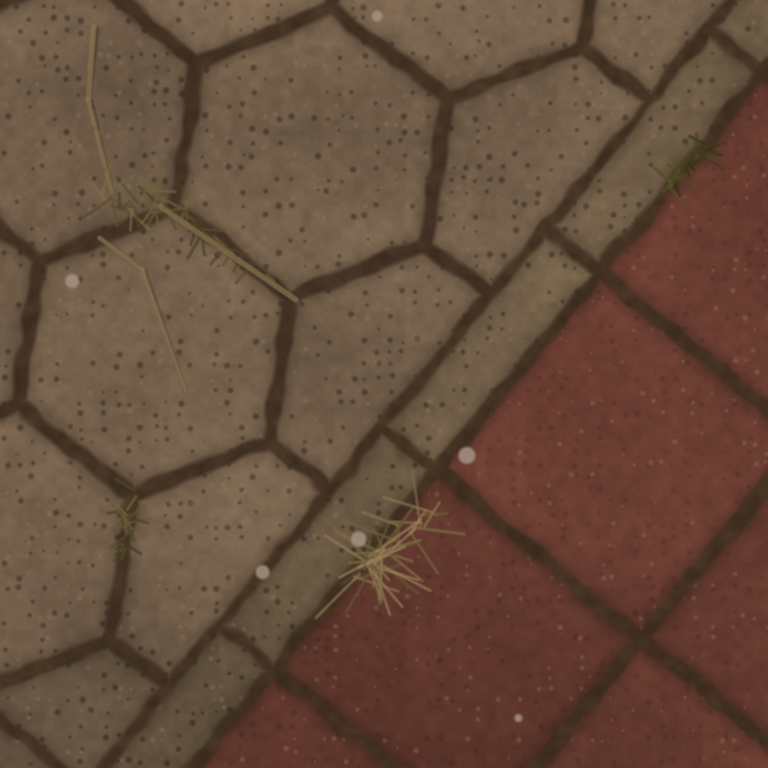
Write a Shadertoy shader that draws this texture.

```glsl
// Draws worn hexagonal pavers, a diagonal kerb strip and red square tiles with dry grass in the joints.

const vec2 ALONG = vec2(0.634, 0.773);    // direction of the kerb
const vec2 ACROSS = vec2(0.773, -0.634);  // from the hexagons to the red tiles
const float KERB_IN = 0.103, KERB_OUT = 0.193;
const vec3 STRAW = vec3(0.54, 0.45, 0.31);
const vec3 GREEN = vec3(0.29, 0.27, 0.13);

float hash(vec2 p) {
    vec3 q = fract(p.xyx * 0.1031);
    q += dot(q, q.yzx + 33.33);
    return fract((q.x + q.y) * q.z);
}

float noise(vec2 p) {
    vec2 i = floor(p), f = fract(p);
    f = f * f * (3.0 - 2.0 * f);
    return mix(mix(hash(i), hash(i + vec2(1, 0)), f.x),
               mix(hash(i + vec2(0, 1)), hash(i + vec2(1, 1)), f.x), f.y);
}

float fbm(vec2 p) {
    float sum = 0.0, amp = 0.5;
    for (int i = 0; i < 4; i++) {
        sum += amp * noise(p);
        p = p * 2.03 + 7.1;
        amp *= 0.5;
    }
    return sum;
}

float segment(vec2 p, vec2 a, vec2 b) {
    vec2 v = b - a;
    return length(p - a - v * clamp(dot(p - a, v) / dot(v, v), 0.0, 1.0));
}

// Coverage of a line or disc of the given radius
float cover(float dist, float radius, float soft) {
    return 1.0 - smoothstep(radius - soft, radius + soft, dist);
}

float repeatLine(float x, float period) {
    return abs(mod(x + 0.5 * period, period) - 0.5 * period);
}

// Distance to the nearest hexagon edge in x, cell centre in yz
vec3 hexGrid(vec2 p, vec2 origin, float spacing, float angle) {
    float c = cos(angle), s = sin(angle);
    vec2 q = mat2(c, -s, s, c) * (p - origin) / spacing;
    vec2 period = vec2(1.0, 1.7320508);
    vec2 a = mod(q + 0.5 * period, period) - 0.5 * period;
    vec2 b = mod(q, period) - 0.5 * period;
    vec2 g = dot(a, a) < dot(b, b) ? a : b;
    vec2 h = abs(g);
    float edge = 0.5 - max(h.x, dot(h, vec2(0.5, 0.8660254)));
    return vec3(edge * spacing, floor((q - g) * 2.0 + 0.5));
}

// Scattered soft dots, one at most in each grid cell
float specks(vec2 p, float scale, float density, float soft) {
    vec2 cell = floor(p * scale);
    vec2 jitter = 0.3 + 0.4 * vec2(hash(cell + 3.7), hash(cell + 19.3));
    float radius = 0.08 + 0.17 * hash(cell + 41.0);
    float on = step(hash(cell + 71.0), density);
    return on * cover(length(fract(p * scale) - jitter), radius, 0.1 + soft * scale);
}

// Blades growing from a patch stretched along an axis
vec3 tuft(vec3 col, vec2 p, vec2 root, vec2 axis, float reach, vec3 tint, float seed, float soft) {
    for (int i = 0; i < 24; i++) {
        vec2 id = vec2(float(i), seed);
        float angle = 6.2832 * hash(id);
        vec2 a = root + axis * (hash(id + 5.0) - 0.5) + 0.3 * reach * (vec2(hash(id + 9.0), hash(id + 13.0)) - 0.5);
        vec2 b = a + reach * (0.25 + 0.75 * hash(id + 17.0)) * vec2(cos(angle), sin(angle));
        float m = cover(segment(p, a, b), 0.0018, soft + 0.001);
        col = mix(col, tint * (0.65 + 0.55 * hash(id + 23.0)), 0.7 * m);
    }
    return col;
}

vec3 stalk(vec3 col, vec2 p, vec2 a, vec2 b, float width, float soft) {
    col *= 1.0 - 0.25 * cover(segment(p, a + vec2(0.004, -0.003), b), width, soft + 0.002);
    return mix(col, STRAW, 0.75 * cover(segment(p, a, b), width, soft + 0.001));
}

vec3 pebble(vec3 col, vec2 p, vec2 centre, float radius, float soft) {
    return mix(col, vec3(0.64, 0.57, 0.51), 0.85 * cover(length(p - centre), radius, soft + 0.002));
}

void mainImage(out vec4 fragColor, in vec2 fragCoord) {
    vec2 p = fragCoord / iResolution.y;
    float soft = 0.7 / iResolution.y;
    vec2 w = p + 0.007 * (vec2(noise(p * 34.0), noise(p * 34.0 + 17.0)) - 0.5);
    float s = dot(w, ACROSS), t = dot(w, ALONG) - 0.326;

    // Paving zones and distance to their joints
    float kerb = smoothstep(-0.003, 0.003, s - KERB_IN);
    float red = smoothstep(-0.003, 0.003, s - KERB_OUT);
    vec3 hex = hexGrid(w, vec2(0.405, 0.801), 0.329, -0.148);
    float hexGap = min(hex.x, segment(w, vec2(-0.02, 0.085), vec2(0.09, -0.01)) + 0.003);
    float cross = repeatLine(t, 0.334);
    float gap = s < KERB_IN ? hexGap : cross + 0.002;
    if (s > KERB_OUT) gap = min(cross, repeatLine(s - KERB_OUT, 0.345));
    gap = min(gap, min(abs(s - KERB_IN), abs(s - KERB_OUT)) + 0.002);

    // Stone colours with a tint for each slab
    float row = floor(t / 0.334);
    vec3 hexCol = vec3(0.445, 0.367, 0.287) * (0.95 + 0.1 * hash(hex.yz + 50.0));
    vec3 kerbCol = vec3(0.415, 0.345, 0.262) * (0.94 + 0.12 * hash(vec2(row, 8.0)));
    vec3 redCol = vec3(0.385, 0.222, 0.180) * (0.97 + 0.08 * hash(vec2(row, floor((s - KERB_OUT) / 0.345))));
    vec3 col = mix(mix(hexCol, kerbCol, kerb), redCol, red);
    col *= 0.87 + 0.26 * fbm(p * 6.0);
    col *= 0.90 + 0.21 * fbm(p * 75.0);
    col *= mix(0.92, 1.04, smoothstep(0.0, 0.7, p.y + 0.4 * p.x));
    col *= 1.0 - 0.15 * cover(length(p - vec2(0.17, 0.86)), 0.05, 0.12);

    // Grit on the surface
    col *= 1.0 - 0.30 * mix(1.0, 0.4, red) * specks(p, 62.0, 0.30, soft);
    col = mix(col, vec3(0.56, 0.46, 0.37), 0.40 * specks(p + 0.37, 75.0, 0.13, soft));

    // Worn edges and earth-filled joints
    col *= mix(0.84, 1.0, smoothstep(0.004, 0.030, gap));
    float width = 0.0095 + 0.005 * (noise(p * 45.0) - 0.5);
    vec3 earth = mix(vec3(0.20, 0.145, 0.10), vec3(0.31, 0.235, 0.165), fbm(p * 60.0));
    col = mix(col, earth, 0.92 * cover(gap, width, 0.0035 + soft));

    // Grass and debris
    col = mix(col, GREEN, 0.55 * cover(length((p - vec2(0.885, 0.775)) * vec2(1.0, 0.8)), 0.012, 0.022));
    col = tuft(col, p, vec2(0.895, 0.785), vec2(0.06, 0.06), 0.030, GREEN, 1.0, soft);
    col = tuft(col, p, vec2(0.255, 0.705), vec2(0.19, -0.13), 0.040, mix(GREEN, STRAW, 0.35), 2.0, soft);
    col = tuft(col, p, vec2(0.185, 0.730), vec2(0.11, -0.02), 0.045, mix(GREEN, STRAW, 0.6), 3.0, soft);
    col = tuft(col, p, vec2(0.165, 0.320), vec2(0.01, 0.08), 0.035, mix(GREEN, STRAW, 0.4), 4.0, soft);
    col = mix(col, GREEN * 1.1, 0.5 * cover(length(p - vec2(0.485, 0.270)), 0.018, 0.025));
    col = tuft(col, p, vec2(0.515, 0.295), vec2(0.10, 0.09), 0.085, mix(GREEN, STRAW, 0.75), 5.0, soft);
    col = tuft(col, p, vec2(0.490, 0.270), vec2(0.04, 0.03), 0.085, STRAW, 6.0, soft);
    col = stalk(col, p, vec2(0.122, 0.965), vec2(0.115, 0.870), 0.0035, soft);
    col = stalk(col, p, vec2(0.115, 0.870), vec2(0.145, 0.750), 0.0030, soft);
    col = stalk(col, p, vec2(0.130, 0.690), vec2(0.190, 0.645), 0.0030, soft);
    col = stalk(col, p, vec2(0.185, 0.650), vec2(0.242, 0.490), 0.0022, soft);
    col = stalk(col, p, vec2(0.210, 0.730), vec2(0.385, 0.610), 0.0038, soft);

    // Pale pebbles
    col = pebble(col, p, vec2(0.608, 0.407), 0.011, soft);
    col = pebble(col, p, vec2(0.094, 0.634), 0.009, soft);
    col = pebble(col, p, vec2(0.491, 0.979), 0.007, soft);
    col = pebble(col, p, vec2(0.342, 0.255), 0.009, soft);
    col = pebble(col, p, vec2(0.467, 0.298), 0.010, soft);
    col = pebble(col, p, vec2(0.675, 0.065), 0.005, soft);
    fragColor = vec4(col, 1.0);
}
```
